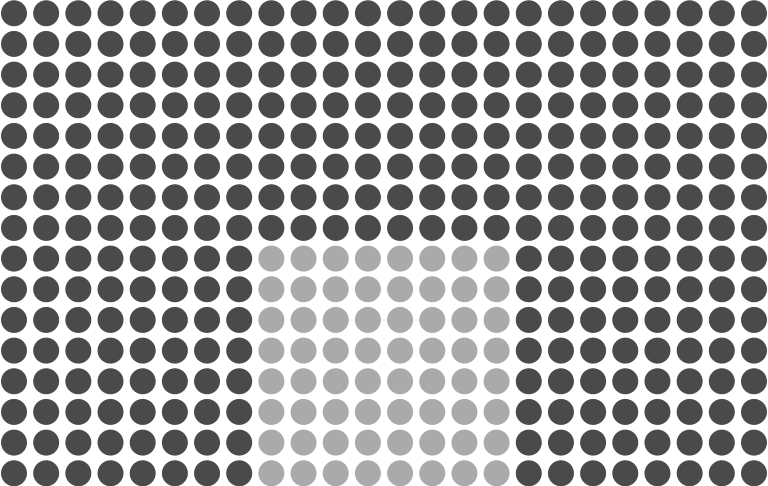
Reproduce this pattern procedurally as a WebGL 1 fragment shader.

```glsl
precision highp float;
// Draws a grid of dark grey dots on white with a light grey block at the bottom centre.

uniform vec2 u_resolution;

// Lengths are in canvas heights, measured from the lower left.
const float ASPECT = 512.0 / 324.0;
const vec2 GRID_COUNT = vec2(24.0, 16.0);
const vec2 FIRST_CENTER = vec2(0.0288, 0.0262);
const vec2 PITCH = vec2(0.0662, 0.0631);
const float DOT_RADIUS = 0.0267;
const float EDGE_PIXELS = 1.3;

// Cells of the light block: first column and row, then one past the last.
const vec2 BLOCK_START = vec2(8.0, 0.0);
const vec2 BLOCK_END = vec2(16.0, 8.0);

const vec3 PAPER = vec3(1.0);
const vec3 DARK_DOT = vec3(0.29);
const vec3 LIGHT_DOT = vec3(0.66, 0.665, 0.67);

// Index of the dot nearest to a point.
vec2 nearestCell(vec2 point) {
    vec2 cell = floor((point - FIRST_CENTER) / PITCH + 0.5);
    return clamp(cell, vec2(0.0), GRID_COUNT - 1.0);
}

// 1 for cells inside the light block, otherwise 0.
float inBlock(vec2 cell) {
    vec2 inside = step(BLOCK_START - 0.5, cell) * step(cell, BLOCK_END - 0.5);
    return inside.x * inside.y;
}

void main() {
    vec2 point = gl_FragCoord.xy / u_resolution * vec2(ASPECT, 1.0);
    vec2 cell = nearestCell(point);

    // Signed distance to the dot, softened across the pixel edge.
    float dist = length(point - FIRST_CENTER - cell * PITCH) - DOT_RADIUS;
    float halfEdge = 0.5 * EDGE_PIXELS / u_resolution.y;
    float coverage = 1.0 - smoothstep(-halfEdge, halfEdge, dist);

    vec3 dotColor = mix(DARK_DOT, LIGHT_DOT, inBlock(cell));
    gl_FragColor = vec4(mix(PAPER, dotColor, coverage), 1.0);
}
```
